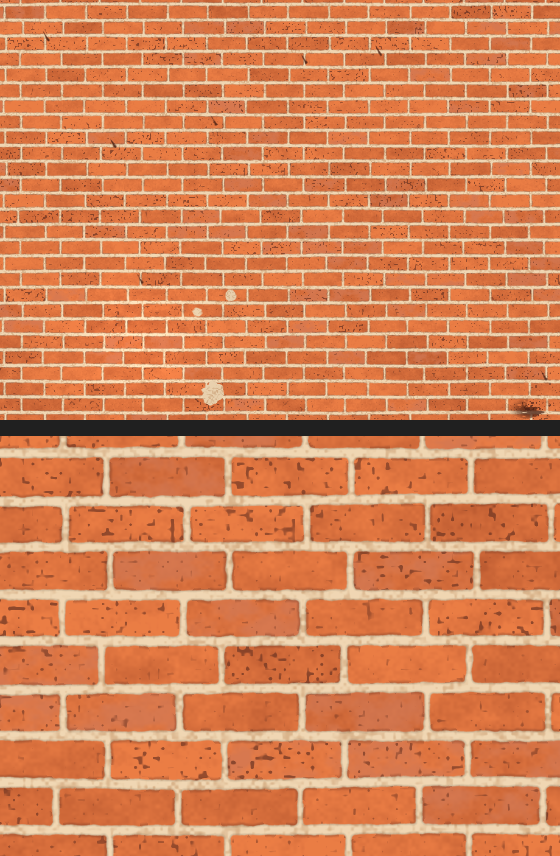
Top: the whole. Bottom: its middle third, enlarged.
Reproduce this texture procedurally as a Shadertoy shader.

```glsl
// Weathered orange brick wall in running bond with pale mortar joints.

// Lengths are fractions of the canvas height.
const vec2 PITCH = vec2(0.0963, 0.0374);      // brick plus joint
const vec2 JOINT = vec2(0.0052, 0.0080);      // mortar widths
const float TOP_JOINT = 0.0104;               // first bed joint below the top
const vec2 ROW_SHIFT = vec2(0.09, 0.48);      // bond offset of alternate rows
const float JOINT_JITTER = 0.06;
const float ROW_JITTER = 0.10;
const float CORNER = 0.0030;
const float EDGE_WEAR = 0.0026;
const float PIT_SCALE = 270.0;
const float GOUGE_CELLS = 5.0;
const float GOUGE_CHANCE = 0.22;

const vec3 CLAY_LIGHT = vec3(0.90, 0.475, 0.26);
const vec3 CLAY_DARK = vec3(0.77, 0.38, 0.205);
const vec3 CLAY_FADED = vec3(0.80, 0.46, 0.33);
const vec3 PIT = vec3(0.42, 0.20, 0.13);
const vec3 GOUGE = vec3(0.28, 0.12, 0.07);
const vec3 MORTAR = vec3(0.94, 0.84, 0.70);
const vec3 MORTAR_SHADE = vec3(0.85, 0.70, 0.54);

// Mortar repairs (centre, radius), sunlit area and crumbled corner
const vec3 REPAIRS[3] = vec3[3](vec3(0.505, 0.064, 0.025),
    vec3(0.550, 0.296, 0.012), vec3(0.470, 0.257, 0.012));
const vec3 GLOW = vec3(0.33, 0.19, 0.20);
const vec3 CRUMBLE = vec3(1.27, 0.025, 0.065);

float hash(vec2 p) {
    vec3 q = fract(p.xyx * 0.1031);
    q += dot(q, q.yzx + 33.33);
    return fract((q.x + q.y) * q.z);
}

float noise(vec2 p) {
    vec2 i = floor(p), f = fract(p);
    f = f * f * (3.0 - 2.0 * f);
    return mix(mix(hash(i), hash(i + vec2(1, 0)), f.x),
               mix(hash(i + vec2(0, 1)), hash(i + vec2(1, 1)), f.x), f.y);
}

float fbm(vec2 p) {
    float sum = 0.0, gain = 0.5;
    for (int i = 0; i < 4; i++) {
        sum += gain * noise(p);
        p = p * 2.03 + 17.0;
        gain *= 0.5;
    }
    return sum / 0.9375;
}

float roundBox(vec2 p, vec2 halfSize, float r) {
    vec2 q = abs(p) - halfSize + r;
    return length(max(q, 0.0)) + min(max(q.x, q.y), 0.0) - r;
}

float jointShift(vec2 id) {
    return JOINT_JITTER * hash(id + 41.0);
}

// Finds the brick around p: position from its centre (xy), half width (z)
vec3 brickCell(vec2 p, out vec2 id) {
    float v = (1.0 - p.y - TOP_JOINT) / PITCH.y;
    v += 0.08 * (noise(vec2(p.x * 5.0, floor(v + 0.5) * 3.7)) - 0.5);
    float row = floor(v);
    float shift = mod(row, 2.0) < 0.5 ? ROW_SHIFT.x : ROW_SHIFT.y;
    shift += ROW_JITTER * (hash(vec2(row, 7.0)) - 0.5);
    float u = p.x / PITCH.x - shift;
    float column = floor(u);
    if (fract(u) < jointShift(vec2(column, row))) column -= 1.0;
    id = vec2(column, row);
    float left = column + jointShift(id);
    float right = column + 1.0 + jointShift(id + vec2(1, 0));
    return vec3((u - 0.5 * (left + right)) * PITCH.x,
                (row + 0.5 - v) * PITCH.y, 0.5 * (right - left) * PITCH.x);
}

// Rare slanted gashes, at most one per cell
float gougeDistance(vec2 p) {
    vec2 cell = floor(p * GOUGE_CELLS);
    if (hash(cell + 5.0) > GOUGE_CHANCE) return 1.0;
    vec2 centre = 0.3 + 0.4 * vec2(hash(cell + 11.0), hash(cell + 23.0));
    vec2 q = p - (cell + centre) / GOUGE_CELLS;
    vec2 axis = normalize(vec2(0.6, -1.0)) * 0.012;
    float t = clamp(dot(q, axis) / dot(axis, axis), -1.0, 1.0);
    return length(q - t * axis) - 0.003 * (0.4 + 0.6 * t);
}

void mainImage(out vec4 fragColor, in vec2 fragCoord) {
    vec2 p = fragCoord / iResolution.y;
    float px = 1.0 / iResolution.y;
    vec2 id;
    vec3 cell = brickCell(p, id);
    float grain = noise(p * 330.0);
    float stain = fbm(p * vec2(45.0, 60.0) + id * 3.1);
    float crumble = 1.0 - smoothstep(0.3, 1.0, length((p - CRUMBLE.xy) * vec2(1, 2)) / CRUMBLE.z);

    // Brick outline with worn edges
    vec2 halfSize = vec2(cell.z, 0.5 * PITCH.y) - 0.5 * JOINT;
    float d = roundBox(cell.xy, halfSize, CORNER);
    d += EDGE_WEAR * (fbm(p * 110.0) - 0.5);

    // Brick face: tone per brick, fading, stains and pits
    float tone = 0.66 + 0.85 * (hash(id) - 0.5) + 1.1 * (stain - 0.5);
    tone += 0.7 * (fbm(p * 3.0) - 0.5) + 0.35 * (grain - 0.5);
    vec3 clay = mix(CLAY_DARK, CLAY_LIGHT, clamp(tone, -0.35, 1.15));
    float faded = step(0.80, hash(id + 71.0)) * smoothstep(0.3, 0.7, stain);
    clay = mix(clay, CLAY_FADED, 0.65 * faded);
    float roughness = hash(id + 13.0) + crumble;
    float pits = smoothstep(0.80, 0.96, noise(p * PIT_SCALE) + 0.16 * (roughness - 0.5));
    clay = mix(clay, PIT, pits * (0.35 + 0.4 * roughness));
    float rim = smoothstep(-0.003, 0.0, d) * step(0.55, noise(p * 120.0));
    clay = mix(clay, PIT, 0.35 * rim);

    // Mortar with sandy grain and shade beside the bricks
    float sand = 0.55 * grain + 0.45 * fbm(p * 60.0);
    vec3 mortar = mix(MORTAR_SHADE, MORTAR, smoothstep(0.15, 0.55, sand));
    vec3 joint = mortar * mix(0.86, 1.0, smoothstep(0.0, 0.0022, d));
    vec3 color = mix(clay, joint, smoothstep(-px, px, d));

    // Damage and repairs
    float gouge = gougeDistance(p) + 0.004 * (fbm(p * 130.0) - 0.5);
    color = mix(color, GOUGE, 0.85 * (1.0 - smoothstep(-px, px, gouge)));
    color = mix(color, GOUGE, 0.75 * crumble * smoothstep(0.5, 0.62, fbm(p * vec2(45, 110))));
    for (int i = 0; i < 3; i++) {
        float patchEdge = length(p - REPAIRS[i].xy) - REPAIRS[i].z * (0.5 + fbm(p * 55.0));
        color = mix(color, mortar * 0.96, 1.0 - smoothstep(-px, px, patchEdge));
    }

    // Soft sunlight
    vec2 g = (p - GLOW.xy) / GLOW.z;
    color *= 1.0 + 0.10 * exp(-dot(g, g) * 2.0);
    fragColor = vec4(clamp(color, 0.0, 1.0), 1.0);
}
```
